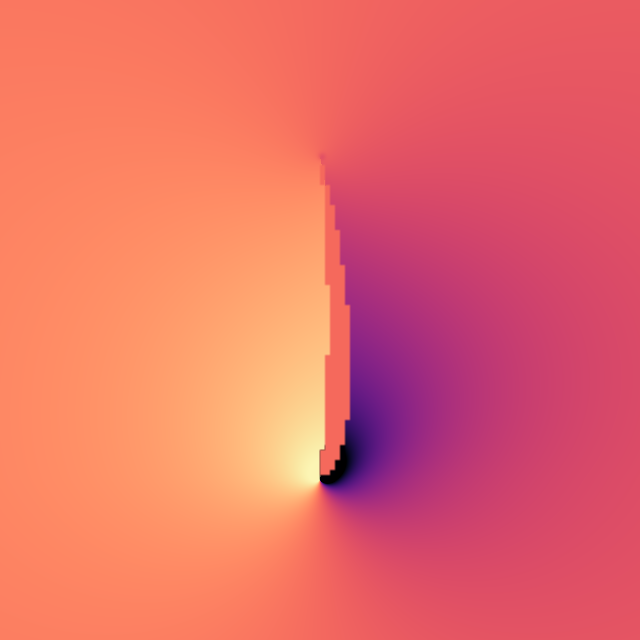
This background is drawn by a Shadertoy shader. Its source:

```glsl
// Pressure field around a thin curved sail, pale on the windward side and dark in the suction zone.
#define CELLS 128.0
#define FOOT vec2(0.5, 0.2513)
#define CHORD 0.504
#define BEND 0.026
#define INCIDENCE 0.22
#define CAMBER 0.12
#define AMBIENT 0.685
#define GAIN 0.30
#define EDGE_SOFTNESS 0.3
#define SAIL_COLOR vec3(0.96, 0.41, 0.36)

// Heat palette: black, purple, coral, pale yellow
vec3 heat(float t) {
    const vec3 c0 = vec3(-0.0021, -0.0007, -0.0054);
    const vec3 c1 = vec3(0.2517, 0.6775, 2.4940);
    const vec3 c2 = vec3(8.3537, -3.5777, 0.3145);
    const vec3 c3 = vec3(-27.6687, 14.2647, -13.6492);
    const vec3 c4 = vec3(52.1761, -27.9436, 12.9442);
    const vec3 c5 = vec3(-50.7685, 29.0466, 4.2342);
    const vec3 c6 = vec3(18.6557, -11.4898, -5.6020);
    t = clamp(t, 0.0, 1.0);
    return clamp(c0 + t*(c1 + t*(c2 + t*(c3 + t*(c4 + t*(c5 + t*c6))))), 0.0, 1.0);
}

// Positive imaginary part of a complex square root
float imagRoot(vec2 c) {
    return sqrt(max(0.5 * (length(c) - c.x), 0.0));
}

// Thin-wing pressure: singular at the foot, vanishing at the head
float pressure(vec2 uv) {
    float along = 2.0 * (uv.y - FOOT.y) / CHORD - 1.0;
    float bend = BEND * max(0.0, 1.0 - along * along);
    float side = 2.0 * (FOOT.x + bend - uv.x) / CHORD;
    float h = abs(side);
    float r2 = along * along + h * h;
    float footDist2 = max((along + 1.0) * (along + 1.0) + h * h, 1e-5);
    float lift = imagRoot(vec2(r2 - 1.0, 2.0 * h) / footDist2);
    float arch = imagRoot(vec2(along * along - h * h - 1.0, 2.0 * along * h)) - h;
    float g = INCIDENCE * lift + CAMBER * arch;
    if (side > 0.0) {
        g = min(g, 1.0);
        return g * (2.0 - g);
    }
    return -g * (2.0 + 2.0 * g);
}

// Soft horizontal interval
float span(float x, float a, float b) {
    return smoothstep(a - EDGE_SOFTNESS, a + EDGE_SOFTNESS, x)
         * (1.0 - smoothstep(b - EDGE_SOFTNESS, b + EDGE_SOFTNESS, x));
}

// Coverage of one cell row: x = dark rim at the foot, y = sail body
vec2 sailRow(float x, float row) {
    float u = ((row + 0.5) / CELLS - FOOT.y) / CHORD;
    if (u < 0.0 || u > 1.0) return vec2(0.0);
    float left = floor(6.3 * u * (1.0 - u) + 0.5);
    float right = floor(15.4 * sqrt(u) * pow(1.0 - u, 0.928) + 0.5);
    float rim = span(x, left, right + 1.0) * step(u, 0.11);
    float body = right > left ? span(x, left, right) * step(0.015, u) : 0.0;
    return vec2(rim, body);
}

void mainImage(out vec4 fragColor, in vec2 fragCoord) {
    vec2 uv = fragCoord / iResolution.xy;

    // Field, with a faint dot at the head
    float headDist = length(uv - FOOT - vec2(0.003, CHORD)) / 0.006;
    float level = AMBIENT + GAIN * pressure(uv) - 0.05 * exp(-headDist * headDist);
    vec3 color = heat(level);

    // Stepped sail, blended between neighbouring rows
    float x = (uv.x - FOOT.x) * CELLS;
    float y = uv.y * CELLS - 0.5;
    float blend = smoothstep(0.5 - EDGE_SOFTNESS, 0.5 + EDGE_SOFTNESS, fract(y));
    vec2 cover = mix(sailRow(x, floor(y)), sailRow(x, floor(y) + 1.0), blend);
    color = mix(color, vec3(0.0, 0.0, 0.015), cover.x);
    color = mix(color, SAIL_COLOR, cover.y);

    fragColor = vec4(color, 1.0);
}
```
